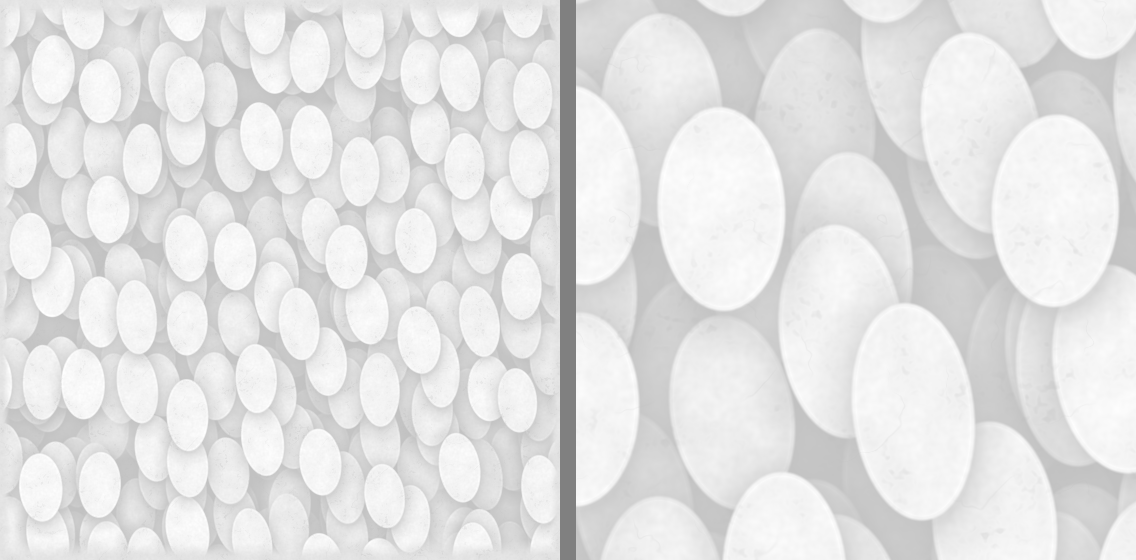
Left, the full canvas; right, a detail of the centre.
Reproduce this pattern procedurally as a Shadertoy shader.

```glsl
vec3 hash3(vec2 p) {
    vec3 q = fract(vec3(p.xyx) * vec3(0.1031, 0.1030, 0.0973));
    q += dot(q, q.yxz + 33.33);
    return fract((q.xxy + q.yzz) * q.zyx);
}

float gradDot(vec2 cell, vec2 offset) {
    float a = 6.2832 * hash3(cell + 57.0).x;
    return dot(vec2(cos(a), sin(a)), offset);
}

float gradientNoise(vec2 p) {
    vec2 i = floor(p), f = fract(p);
    vec2 u = f * f * f * (f * (f * 6.0 - 15.0) + 10.0);
    vec2 e = vec2(1.0, 0.0);
    return mix(mix(gradDot(i, f), gradDot(i + e, f - e), u.x),
               mix(gradDot(i + e.yx, f - e.yx), gradDot(i + 1.0, f - 1.0), u.x), u.y);
}

float fbm(vec2 p) {
    float sum = 0.0, amp = 0.6;
    for (int i = 0; i < 4; i++) {
        sum += amp * gradientNoise(p);
        p = mat2(1.6, 1.2, -1.2, 1.6) * p + 7.3;
        amp *= 0.6;
    }
    return sum;
}

// Approximate signed distance to an ellipse
float ellipseDist(vec2 p, vec2 radii) {
    float k = length(p / radii);
    return k * (k - 1.0) / max(length(p / (radii * radii)), 0.001);
}

// Blotchy plaster: cloudy stains, fine grit and hairline scratches
float plaster(vec2 uv) {
    float stains = fbm(uv * 24.0);
    float grit = gradientNoise(uv * 150.0) + 0.8 * gradientNoise(uv * 260.0 + 9.0);
    float patches = smoothstep(-0.1, 0.4, stains);
    float scratch = 1.0 - smoothstep(0.0, 0.025, abs(gradientNoise(uv * 19.0 + 0.5 * stains)));
    scratch *= smoothstep(0.0, 0.3, gradientNoise(uv * 31.0 + 4.0));
    return 0.008 - 0.035 * stains + 0.018 * grit
         - 0.06 * patches * smoothstep(0.0, 0.6, grit) - 0.025 * scratch;
}

// Lays one jittered sheet of discs, with soft shadows, over the tone below
float discLayer(float tone, vec2 uv, float layer, float faceTone, float soft) {
    vec2 cellSize = vec2(0.098, 0.14);
    vec2 sheet = uv + layer * vec2(0.437, 0.291);
    vec2 home = floor(sheet / cellSize);
    for (int j = -1; j <= 1; j++)
    for (int i = -1; i <= 1; i++) {
        vec2 cell = home + vec2(i, j);
        vec3 h = hash3(cell + layer * 31.7 + 11.0);
        vec3 g = hash3(cell + layer * 17.3 + 83.0);
        if (g.z < 0.06) continue;
        vec2 p = sheet - (cell + 0.5 + 0.76 * (h.xy - 0.5)) * cellSize;
        float tilt = mix(-0.06, 0.2, h.z);
        mat2 turn = mat2(cos(tilt), -sin(tilt), sin(tilt), cos(tilt));
        vec2 radii = vec2(mix(0.035, 0.039, g.y), mix(0.057, 0.067, g.x));

        // Contact shadow, a little heavier below
        float shade = ellipseDist(turn * (p + vec2(-0.001, 0.003)), radii);
        tone = mix(tone, 0.755, 0.58 * exp(-max(shade, 0.0) / 0.012)
                                * smoothstep(0.03, 0.018, shade));

        // Face with a thin pale rim
        float d = ellipseDist(turn * p, radii);
        float face = faceTone + 0.02 * (g.y - 0.5) - 0.02 * exp(d / 0.007)
                   + 0.03 * exp(-abs(d + 0.0025) / 0.0012);
        tone = mix(tone, face, 1.0 - smoothstep(-soft, soft, d));
    }
    return tone;
}

void mainImage(out vec4 fragColor, in vec2 fragCoord) {
    vec2 uv = fragCoord / iResolution.y;
    vec2 size = iResolution.xy / iResolution.y;
    float soft = max(0.0011, 0.8 / iResolution.y);

    // Stacked sheets, paler toward the top
    float tone = 0.8;
    for (int n = 0; n < 5; n++) {
        float layer = float(n);
        if (n == 4) tone = mix(tone, 0.91, 0.7 * smoothstep(0.25, 0.5, gradientNoise(uv * 7.0)));
        tone = discLayer(tone, uv, layer, 0.84 + 0.029 * layer, soft);
    }

    // Discs dissolve into dust along the border
    vec2 inset = min(uv, size - uv);
    float border = min(inset.x * 1.8, inset.y) + 0.012 * fbm(uv * 14.0);
    tone = mix(0.885, tone, smoothstep(0.004, 0.034, border));

    tone += plaster(uv) * smoothstep(0.7, 0.93, tone);
    fragColor = vec4(vec3(clamp(tone, 0.0, 1.0)), 1.0);
}
```
